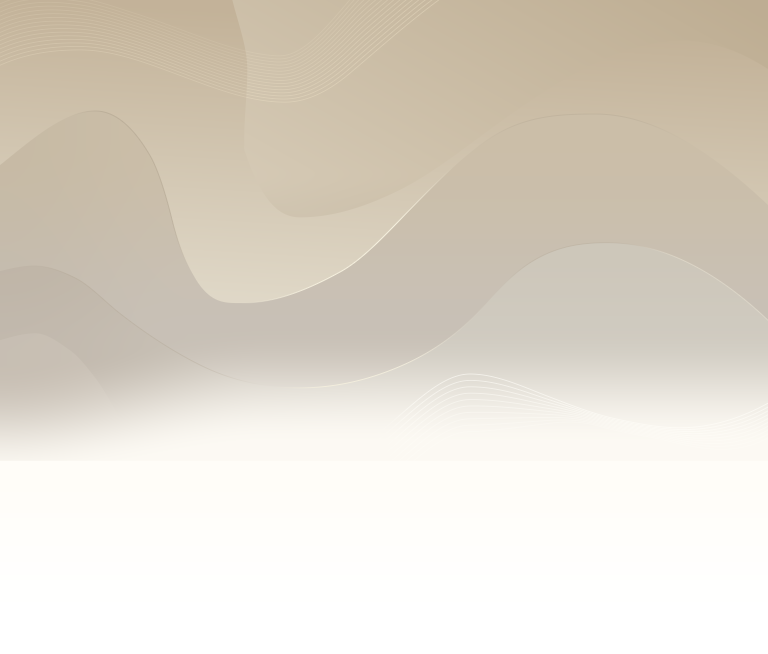
A WebGL 2 fragment shader for this background:

```glsl
#version 300 es
precision highp float;
uniform vec2 u_resolution;
out vec4 outColor;

// Cubic through knots a and b, each holding (x, y, slope)
float hermite(float x, vec3 a, vec3 b) {
    float h = b.x - a.x;
    float t = clamp((x - a.x) / h, 0.0, 1.0);
    return mix(a.y, b.y, t * t * (3.0 - 2.0 * t))
         + h * t * (1.0 - t) * (a.z * (1.0 - t) - b.z * t);
}

float curve(float x, vec3 knots[6]) {
    float y = knots[0].y;
    for (int i = 0; i < 5; i++) {
        y = x >= knots[i].x ? hermite(x, knots[i], knots[i + 1]) : y;
    }
    return y;
}

// Signed distance in pixels to the zero level of a field
float pixelDistance(float field) {
    return field / max(length(vec2(dFdx(field), dFdy(field))), 1e-5);
}

float fill(float field) {
    return clamp(0.5 + pixelDistance(field), 0.0, 1.0);
}

float stroke(float field, float width, float pixel) {
    return clamp(0.5 + 0.5 * width / pixel - abs(pixelDistance(field)), 0.0, 1.0);
}

// Rises from a to b, then falls from c to d
float span(float x, float a, float b, float c, float d) {
    return smoothstep(a, b, x) * (1.0 - smoothstep(c, d, x));
}

// Evenly spread copies of one curve
float strands(float field, float spread, int count, float width, float pixel) {
    float ink = 0.0;
    for (int i = 0; i < count; i++) {
        float t = float(i) / float(count - 1);
        ink = max(ink, stroke(field - t * spread, width, pixel) * (1.0 - 0.55 * t));
    }
    return ink;
}

float upperEdge(float x) {
    float left = curve(x, vec3[6](vec3(0, 21.5, -0.8), vec3(12.4, 14.45, 0),
        vec3(19.5, 20.2, 1.7), vec3(22.4, 28.6, 4), vec3(25.4, 36.2, 1.7), vec3(31.6, 39.45, 0)));
    float right = curve(x, vec3[6](vec3(31.6, 39.45, 0), vec3(44.3, 35.4, -0.55),
        vec3(52.3, 28.4, -1.03), vec3(63.8, 18, -0.65), vec3(77.5, 14.85, 0), vec3(100, 26.7, 0.95)));
    return x < 31.6 ? left : right;
}

float lowerEdge(float x) {
    float left = curve(x, vec3[6](vec3(0, 35.3, -0.25), vec3(4.3, 34.6, 0),
        vec3(9.8, 36.2, 0.5), vec3(15.6, 40.8, 0.78), vec3(26, 47.5, 0.5), vec3(39.1, 50.5, 0)));
    float right = curve(x, vec3[6](vec3(39.1, 50.5, 0), vec3(52.1, 47.7, -0.43),
        vec3(61.2, 41.7, -0.95), vec3(66.7, 36, -0.9), vec3(79, 31.6, 0), vec3(100, 41.7, 0.95)));
    return x < 39.1 ? left : right;
}

void main() {
    // Canvas is 100 units wide, y runs downward from the top
    float pixel = 100.0 / u_resolution.x;
    vec2 p = vec2(gl_FragCoord.x, u_resolution.y - gl_FragCoord.y) * pixel;
    const vec3 ivory = vec3(0.96, 0.94, 0.87);
    const vec3 shade = vec3(0.66, 0.61, 0.53);

    // Pale backdrop ribbon
    vec3 color = mix(vec3(0.765, 0.70, 0.60), vec3(0.875, 0.845, 0.78),
                     clamp((p.y - 0.06 * p.x) / 37.0, 0.0, 1.0));

    // Upper bowl
    float bowlBottom = curve(p.x, vec3[6](vec3(31.8, 19.5, 3), vec3(39.1, 28.3, 0),
        vec3(52.1, 24.7, -0.5), vec3(65.1, 15.9, -0.72), vec3(88.9, 5.3, 0), vec3(100, 9, 0.65)));
    float bowlLeft = 29.7 + 2.5 * smoothstep(-4.0, 9.1, p.y) - 0.4 * smoothstep(9.1, 18.2, p.y);
    float bowl = fill(bowlBottom - p.y) * fill(p.x - bowlLeft);
    float bowlLight = clamp(0.62 + 0.017 * p.y - 0.0095 * (p.x - 30.0), 0.0, 1.0);
    vec3 bowlColor = mix(vec3(0.745, 0.68, 0.575), vec3(0.835, 0.79, 0.71), bowlLight);
    bowlColor -= 0.025 * smoothstep(22.0, 29.0, p.y);
    color = mix(color, bowlColor, bowl);

    // Fan of fine lines at the top
    float fanBase = curve(p.x, vec3[6](vec3(0, 8.5, -0.45), vec3(10.4, 6.5, 0),
        vec3(23.4, 9.8, 0.37), vec3(37.1, 13.3, 0), vec3(45.6, 9.5, -0.85), vec3(60, -2, -0.65)));
    float fanSpread = mix(8.0, 6.0, smoothstep(0.0, 18.0, p.x)) + 4.0 * smoothstep(36.0, 48.0, p.x);
    float fan = strands(fanBase - p.y, fanSpread, 16, 0.1, pixel);
    color = mix(color, vec3(0.90, 0.85, 0.75), fan * mix(0.4, 0.6, bowl));

    // Middle wave with shaded crests and a lit hollow
    float upper = p.y - upperEdge(p.x);
    vec3 waveColor = mix(vec3(0.795, 0.745, 0.66), vec3(0.785, 0.755, 0.715),
                         smoothstep(18.0, 45.0, p.y));
    waveColor -= 0.015 * (1.0 - smoothstep(0.0, 25.0, p.x));
    color = mix(color, waveColor, fill(upper));
    float upperLine = stroke(upper, 0.13, pixel);
    float crest = span(p.x, 8.0, 14.0, 22.0, 25.0) + 0.6 * span(p.x, 60.0, 70.0, 80.0, 92.0);
    color = mix(color, shade, upperLine * 0.45 * crest);
    color = mix(color, ivory, upperLine * span(p.x, 29.0, 42.0, 51.0, 60.0));

    // Lower wave
    float lower = p.y - lowerEdge(p.x);
    vec3 lowColor = mix(vec3(0.75, 0.71, 0.655), vec3(0.805, 0.78, 0.73), smoothstep(0.0, 55.0, p.x));
    lowColor += vec3(0.01, 0.015, 0.025) * smoothstep(33.0, 46.0, p.y);
    color = mix(color, lowColor, fill(lower));

    // Faint hill in the lower left
    float hill = p.y - curve(p.x, vec3[6](vec3(0, 44.3, -0.3), vec3(4.6, 43.4, 0),
        vec3(9.1, 45.6, 0.7), vec3(12.4, 49.2, 1.3), vec3(15, 53.4, 1.8), vec3(17, 57.5, 2)));
    color += 0.022 * fill(hill) * (1.0 - smoothstep(48.0, 56.0, p.y));

    // Fade into the cream floor
    float fadeShift = 4.6 * (1.0 - smoothstep(0.0, 35.0, p.x));
    float fade = smoothstep(43.0, 58.0, p.y - fadeShift);
    color = mix(color, vec3(0.988, 0.977, 0.953), fade);
    float lowerLine = stroke(lower, 0.12, pixel);
    color = mix(color, shade, lowerLine * 0.3 * (span(p.x, 2.0, 10.0, 24.0, 36.0)
                                                + span(p.x, 64.0, 70.0, 78.0, 86.0)));
    color = mix(color, ivory, lowerLine * (0.9 * span(p.x, 35.0, 43.0, 50.0, 64.0)
                                         + 0.4 * span(p.x, 82.0, 89.0, 100.0, 110.0)));

    // Fan of white lines above the floor
    float veilBase = curve(p.x, vec3[6](vec3(49, 56.6, -0.75), vec3(61.2, 48.7, 0),
        vec3(71.6, 51.7, 0.38), vec3(80, 54.5, 0.22), vec3(88.5, 55.7, 0), vec3(100, 52.5, -0.55)));
    float veilSpread = mix(7.5, 1.5, smoothstep(61.0, 78.0, p.x)) + 3.0 * smoothstep(84.0, 100.0, p.x);
    float veil = strands(p.y - veilBase, veilSpread, 10, 0.11, pixel);
    color = mix(color, vec3(1.0, 0.995, 0.975), veil * 0.65 * smoothstep(49.0, 54.0, p.x));

    // Floor
    vec3 floorColor = mix(vec3(1.0, 0.992, 0.972), vec3(1.0), smoothstep(60.0, 82.0, p.y));
    color = mix(color, floorColor, fill(p.y - 60.0));
    outColor = vec4(color, 1.0);
}
```
